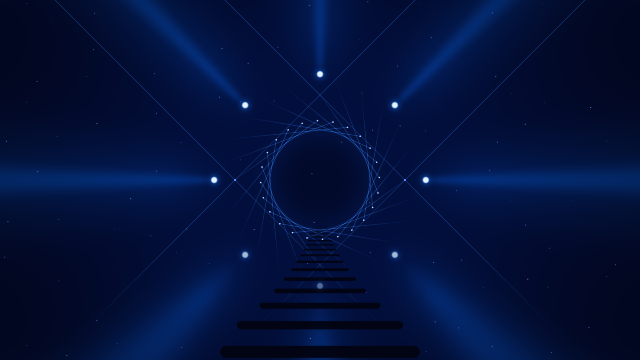
A Shadertoy shader for this background:

```glsl
#define LAMP_RADIUS 0.294
#define RING_RADIUS 0.138
#define NODE_RADIUS 0.165
#define NODE_COUNT 24
#define NODE_TURN 0.042
#define DIAMOND 0.236
#define STEP_COUNT 18
#define STAR_CELL 0.085
#define BEAM_COLOR vec3(0.008, 0.15, 0.31)
#define LINE_COLOR vec3(0.18, 0.44, 0.74)
#define STEP_COLOR vec3(0.008, 0.012, 0.065)

const float TAU = 6.2831853;

vec3 hash3(vec2 p) {
    vec3 q = fract(p.xyx * vec3(0.1031, 0.1030, 0.0973));
    q += dot(q, q.yxz + 33.33);
    return fract((q.xxy + q.yzz) * q.zyx);
}

// Antialiased disc or stroke coverage at distance d
float cover(float d, float halfWidth, float px) {
    return 1.0 - smoothstep(-0.7 * px, 0.7 * px, d - halfWidth);
}

float gauss(float x, float width) {
    x /= width;
    return exp(-x * x);
}

vec3 backdrop(vec2 p) {
    float r = length(p * vec2(0.95, 1.0));
    vec3 color = mix(vec3(0.008, 0.06, 0.24), vec3(0.006, 0.025, 0.125),
                     smoothstep(0.24, 0.95, r));
    return mix(vec3(0.007, 0.04, 0.17), color, smoothstep(0.04, 0.18, r));
}

// Eight outward beams, softer and wider below
vec3 beams(vec2 p) {
    float light = 0.0;
    for (int i = 0; i < 8; i++) {
        float angle = TAU * float(i) / 8.0;
        vec2 dir = vec2(cos(angle), sin(angle));
        float low = smoothstep(0.0, -0.5, dir.y);
        float along = dot(p, dir) - LAMP_RADIUS;
        float across = dot(p, vec2(-dir.y, dir.x));
        float reach = max(along, 0.0);
        float core = gauss(across, 0.011 + reach * mix(0.05, 0.17, low));
        float haze = gauss(across, 0.06 + 0.16 * reach);
        float start = smoothstep(0.0, mix(0.04, 0.2, low), along);
        float glow = smoothstep(-0.06, 0.16, along);
        light += start * core * mix(0.5, 0.36, low) + glow * haze * 0.32;
    }
    return BEAM_COLOR * light;
}

// Tangents sweeping off the ring, each starting at a bright node
vec3 ringLines(vec2 p, float px) {
    float strokes = 0.0, nodes = 0.0;
    float back = sqrt(NODE_RADIUS * NODE_RADIUS - RING_RADIUS * RING_RADIUS);
    float lead = acos(RING_RADIUS / NODE_RADIUS);
    for (int i = 0; i < NODE_COUNT; i++) {
        float angle = TAU * float(i) / float(NODE_COUNT) + NODE_TURN;
        vec2 node = NODE_RADIUS * vec2(cos(angle), sin(angle));
        vec2 normal = vec2(cos(angle + lead), sin(angle + lead));
        float along = dot(p, vec2(-normal.y, normal.x));
        float stroke = cover(abs(dot(p, normal) - RING_RADIUS), 0.0006, px);
        float fade = smoothstep(-back - px, -back + px, along)
                   * (1.0 - smoothstep(0.02, 0.26, along));
        strokes += stroke * fade;
        nodes += cover(length(p - node), 0.0019, px);
    }
    float rim = gauss(length(p) - RING_RADIUS, 0.003) * 0.06
              + gauss(length(p) - RING_RADIUS, 0.03) * 0.025;
    return LINE_COLOR * (min(strokes, 1.4) * 0.52 + rim) + vec3(0.7, 0.8, 0.85) * nodes;
}

// Four long diagonals crossing around the ring
vec3 diagonals(vec2 p, float px) {
    vec2 d = abs(abs(vec2(p.x + p.y, p.x - p.y)) - DIAMOND) * 0.7071;
    float stroke = cover(d.x, 0.0007, px) + cover(d.y, 0.0007, px);
    float fade = mix(0.22, 0.38, smoothstep(0.1, 0.3, length(p)));
    fade *= smoothstep(-0.46, -0.1, p.y);
    vec2 side = vec2(abs(p.x) - DIAMOND, p.y);
    return LINE_COLOR * stroke * fade + vec3(0.5, 0.7, 0.9) * cover(length(side), 0.002, px);
}

vec3 stars(vec2 p, float px) {
    vec2 cell = floor(p / STAR_CELL);
    vec3 h = hash3(cell + 71.0);
    vec2 center = (cell + 0.15 + 0.7 * h.xy) * STAR_CELL;
    vec3 tint = mix(vec3(0.3, 0.5, 0.8), vec3(0.7, 0.52, 0.48), step(0.8, h.y));
    return tint * cover(length(p - center), 0.0011, px) * step(0.62, h.z) * h.x;
}

// Rounded treads receding in perspective towards the centre
float stairs(vec2 p, float px) {
    float mask = 0.0;
    for (int i = 0; i < STEP_COUNT; i++) {
        float depth = 1.0 / (2.095 + 0.384 * float(i));
        float spread = 1.7 * pow(depth, 2.2);
        float thick = 0.05 * spread;
        vec2 q = abs(p + vec2(0.0, depth));
        q.x = max(q.x - min(spread, 0.277) + thick, 0.0);
        mask = max(mask, cover(length(q), thick, px) * smoothstep(0.09, 0.17, depth));
    }
    return mask;
}

void mainImage(out vec4 fragColor, in vec2 fragCoord) {
    float px = 1.0 / iResolution.y;
    vec2 p = (fragCoord - 0.5 * iResolution.xy) * px;

    vec3 color = backdrop(p) + beams(p) + stars(p, px);
    color += diagonals(p, px) + ringLines(p, px);
    color = mix(color, STEP_COLOR, 0.94 * stairs(p, px));

    // Lamps, dimming towards the bottom
    for (int i = 0; i < 8; i++) {
        float angle = TAU * float(i) / 8.0;
        vec2 dir = vec2(cos(angle), sin(angle));
        float power = mix(1.0, 0.35, smoothstep(-0.45, -1.0, dir.y));
        float d = length(p - LAMP_RADIUS * dir);
        color += vec3(0.03, 0.18, 0.36) * gauss(d, 0.014) * power;
        color = mix(color, vec3(0.88, 0.96, 1.0), cover(d, 0.0082, 1.5 * px) * power);
    }
    fragColor = vec4(clamp(color, 0.0, 1.0), 1.0);
}
```
